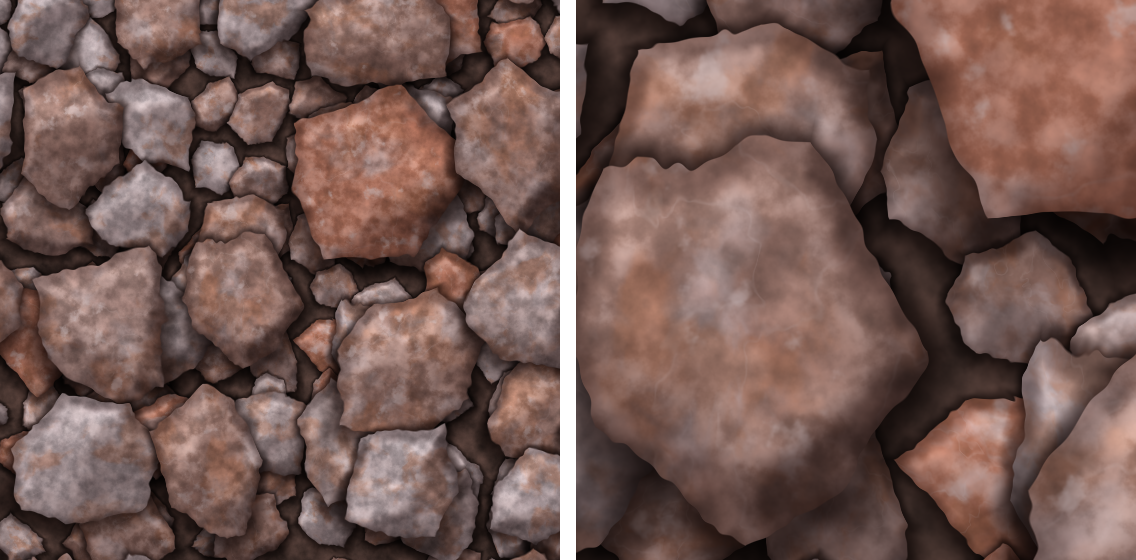
Left: the whole. Right: its middle third, enlarged.
Write a Shadertoy shader that draws this texture.

```glsl
// A heap of broken reddish and mauve quarry stones with dark gaps between them.

float hash(vec2 p) {
    vec3 a = fract(p.xyx * 0.1031);
    a += dot(a, a.yzx + 33.33);
    return fract((a.x + a.y) * a.z);
}

float noise(vec2 p) {
    vec2 i = floor(p), f = fract(p);
    f = f * f * (3.0 - 2.0 * f);
    return mix(mix(hash(i), hash(i + vec2(1, 0)), f.x),
               mix(hash(i + vec2(0, 1)), hash(i + vec2(1, 1)), f.x), f.y);
}

float fbm(vec2 p) {
    float sum = 0.0, amp = 0.5;
    for (int i = 0; i < 5; i++) {
        sum += amp * noise(p);
        p = mat2(1.6, 1.2, -1.2, 1.6) * p + 7.3;
        amp *= 0.5;
    }
    return sum;
}

// Cut stone: returns outline distance, gives the blended facet normal and ridge strength.
float stone(vec2 q, vec2 seed, out vec3 normal, out float ridge) {
    vec2 tilt = vec2(hash(seed + 3.1), hash(seed + 5.7)) - 0.5;
    float outline = -9.0;
    float weight = exp(-22.0 * (0.27 - dot(q, tilt) * 0.5));
    float total = weight, squares = weight * weight;
    normal = weight * normalize(vec3(tilt * 0.9, 1.0));
    for (int k = 0; k < 7; k++) {
        vec2 s = seed + float(k) * 11.7;
        float angle = (float(k) + 0.75 * hash(s)) * 6.2832 / 7.0;
        vec2 dir = vec2(cos(angle), sin(angle));
        float side = dot(q, dir) - 0.7 - 0.28 * hash(s + 1.9);
        float slope = 0.35 + 0.9 * hash(s + 4.3);
        outline = max(outline, side);
        weight = exp(22.0 * slope * side);
        total += weight;
        squares += weight * weight;
        normal += weight * normalize(vec3(dir * slope, 1.0));
    }
    normal = normalize(normal);
    ridge = 1.0 - squares / (total * total);
    return outline;
}

// Mineral colour: a base per stone, pale crust, rust stains, grain and worn ridges.
vec3 mineral(vec2 p, vec2 q, vec2 seed, float ridge) {
    float kind = hash(seed + 8.8);
    vec3 tan_ = vec3(0.60, 0.46, 0.42), mauve = vec3(0.67, 0.61, 0.62), rust = vec3(0.68, 0.42, 0.33);
    vec3 col = mix(tan_, mauve, smoothstep(0.4, 0.75, kind));
    col = mix(col, rust, 0.8 * step(kind, 0.13));
    float patches = fbm(q * 1.9 + seed);
    float stain = fbm(q * 2.7 + seed + 40.0);
    float grain = fbm(p * 60.0 + seed);
    col = mix(col, mauve * 1.08, 0.6 * smoothstep(0.5, 0.72, patches));
    col = mix(col, rust * vec3(0.95, 1.0, 0.95), 0.5 * smoothstep(0.5, 0.7, stain));
    col *= 0.72 + 0.58 * grain;
    float flecks = smoothstep(0.64, 0.8, fbm(p * 34.0 + seed + 70.0));
    float vein = 1.0 - smoothstep(0.0, 0.02, abs(fbm(q * 1.5 + seed + 90.0) - 0.5));
    col = mix(col, vec3(0.80, 0.73, 0.73), 0.6 * flecks + 0.13 * vein);
    return mix(col, vec3(0.80, 0.72, 0.71), ridge * smoothstep(0.35, 0.65, grain) * 0.55);
}

void mainImage(out vec4 fragColor, in vec2 fragCoord) {
    vec2 p = fragCoord / iResolution.y;
    float pixel = 1.0 / iResolution.y;
    vec3 light = normalize(vec3(-0.3, 0.62, 0.72));
    vec3 col = vec3(0.27, 0.20, 0.18) * (0.5 + fbm(p * 50.0));

    // Small stones lie at the back, large ones in front; lower rows cover upper ones.
    for (int layer = 0; layer < 3; layer++) {
        float cells = 9.4 * pow(0.62, float(layer));
        for (int n = 0; n < 9; n++) {
            vec2 cell = floor(p * cells) + vec2(n % 3 - 1, 1 - n / 3);
            vec2 seed = mod(cell, 64.0) * 1.37 + float(layer) * 23.0 + 91.0;
            if (layer > 0 && hash(seed + 2.2) > 0.78) continue;

            vec2 jitter = vec2(hash(seed), hash(seed + 6.6)) - 0.5;
            float size = (0.45 + 0.22 * hash(seed + 9.4)) / cells;
            vec2 v = (p - (cell + 0.5 + 0.5 * jitter) / cells) / size;
            if (dot(v, v) > 3.2) continue;

            // Turn, stretch and roughen the local frame.
            float turn = 6.2832 * hash(seed + 12.5);
            mat2 rot = mat2(cos(turn), -sin(turn), sin(turn), cos(turn));
            vec2 q = rot * v * vec2(1.0, 1.0 + 0.4 * hash(seed + 14.1));
            q += 0.16 * (vec2(noise(q * 2.6 + seed), noise(q * 2.6 + seed + 31.0)) - 0.5);
            q += 0.05 * (vec2(noise(q * 11.0 + seed), noise(q * 11.0 + seed + 17.0)) - 0.5);

            vec3 normal;
            float ridge;
            float d = stone(q, seed, normal, ridge);

            // Contact shadow, wider beneath the stone.
            float reach = 0.14 + 0.24 * smoothstep(0.3, -0.7, v.y);
            col *= mix(vec3(0.36, 0.31, 0.30), vec3(1.0), smoothstep(-0.03, reach, d));

            float cover = smoothstep(pixel, -pixel, d * size);
            if (cover <= 0.0) continue;

            normal.xy = normal.xy * rot;
            vec2 b = p * 19.0 + seed;
            float bump = fbm(b) - fbm(b + vec2(-0.12, 0.24));
            float lit = max(dot(normal, light), 0.0) + 0.85 * bump;
            float shade = 0.40 + 0.70 * lit;
            shade *= mix(0.72, 1.0, smoothstep(0.0, -0.16, d + 0.1 * v.y));
            vec3 face = mineral(p, q, seed, ridge) * pow(vec3(max(shade, 0.1)), vec3(1.0, 1.12, 1.12));
            col = mix(col, face, cover);
        }
    }
    fragColor = vec4(clamp(col, 0.0, 1.0), 1.0);
}
```
